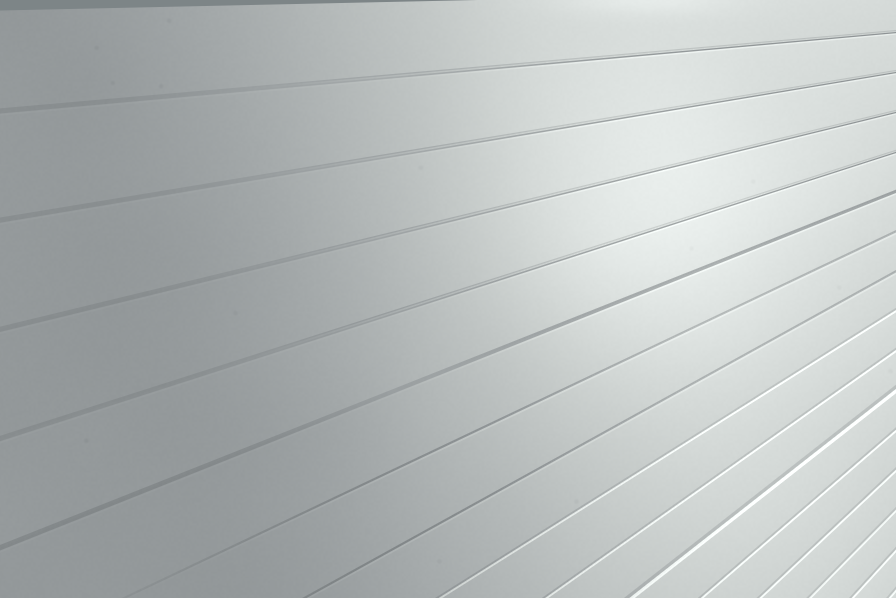
Give the GLSL for this texture, as a Shadertoy shader.

```glsl
const vec3 SHADE_TINT = vec3(0.0, 0.02, 0.027);
const vec3 LIGHT_TINT = vec3(0.0, 0.02, 0.012);
const vec3 TOP_EDGE = vec3(0.49, 0.52, 0.53);

float hash(vec2 p) {
    vec3 q = fract(vec3(p.xyx) * 0.1031);
    q += dot(q, q.yzx + 33.33);
    return fract((q.x + q.y) * q.z);
}

float valueNoise(vec2 p) {
    vec2 cell = floor(p), f = fract(p);
    f = f * f * (3.0 - 2.0 * f);
    float low = mix(hash(cell), hash(cell + vec2(1, 0)), f.x);
    float high = mix(hash(cell + vec2(0, 1)), hash(cell + vec2(1, 1)), f.x);
    return mix(low, high, f.y);
}

// Antialiased strip that keeps its weight when thinner than a pixel
float strip(float d, float halfWidth, float pixel) {
    float edge = clamp((halfWidth - abs(d)) / pixel + 0.5, 0.0, 1.0);
    return edge * min(1.0, 2.0 * halfWidth / pixel);
}

float glow(vec2 p, vec2 center, vec2 radius) {
    vec2 q = (p - center) / radius;
    return exp(-dot(q, q));
}

// Satin light falling from the right, p.y measured downwards
float sheen(vec2 p) {
    float across = p.x - 0.22 * (p.y - 0.35);
    float light = mix(0.575, 0.825, smoothstep(0.08, 0.8, across));
    light += 0.085 * glow(p, vec2(0.73, 0.36), vec2(0.2, 0.26));
    return light + 0.05 * glow(p, vec2(0.72, 0.0), vec2(0.1, 0.025));
}

// Recessed joint: a flat band on the left that parts into two strands
float groove(float d, float x, float solid, float pixel) {
    float size = mix(1.0, 0.6, x);
    float lit = smoothstep(0.4, 0.75, x);
    float parted = smoothstep(0.25, 0.5, x) * (1.0 - solid);
    float band = strip(d, 0.0043 * size, pixel);
    float upper = strip(d + 0.003 * size, 0.0013 * size, pixel);
    float lower = strip(d - 0.003 * size, 0.0017 * size, pixel);
    float lip = strip(d - 0.0066 * size, 0.0013, pixel);
    float tone = -band * mix(0.045, 0.03, parted);
    tone -= band * solid * (0.02 + 0.16 * lit);
    tone -= parted * (0.07 * upper + (0.06 + 0.2 * lit) * lower);
    return tone + lip * (0.012 + 0.05 * lit);
}

// Joint seen from above: a bright edge under a thin shadow
float ridge(float d, float halfWidth, float strength, float pixel) {
    float shadow = strip(d + 2.0 * halfWidth, halfWidth, pixel);
    return strength * (0.17 * strip(d, halfWidth, pixel) - 0.09 * shadow);
}

float joint(float index, float d, float x, float pixel) {
    if (index < 1.0) return 0.0;
    if (index < 5.5) return groove(d, x, step(4.5, index), pixel);
    float reveal = smoothstep(0.1, 0.6, x);
    if (index < 7.5) {
        float shade = strip(d, 0.0018, pixel) * mix(0.025, 0.16, reveal);
        return 0.05 * reveal * strip(d - 0.0035, 0.0014, pixel) - shade;
    }
    float wide = 1.0 - step(0.5, abs(index - 10.0));
    float strength = reveal * mix(0.8, 1.1, hash(vec2(index, 7.0)));
    return ridge(d, mix(0.0016, 0.0028, wide), strength, pixel);
}

// Sparse faint dust marks, one candidate in each cell
float dust(vec2 p) {
    vec2 cell = floor(p);
    vec2 center = 0.25 + 0.5 * vec2(hash(cell + 3.1), hash(cell + 8.7));
    float present = step(0.88, hash(cell + 15.0));
    return present * (1.0 - smoothstep(0.01, 0.055, length(fract(p) - center)));
}

void mainImage(out vec4 fragColor, in vec2 fragCoord) {
    vec2 p = fragCoord / iResolution.xy;
    p.y = 1.0 - p.y;
    float aspect = iResolution.x / iResolution.y;
    float pixel = 1.0 / iResolution.y;
    vec2 surface = vec2(p.x * aspect, p.y);

    // Joints fan out from right to left with even spacing in each column
    float first = mix(0.1855, 0.0527, p.x);
    float spacing = mix(0.1826, 0.0668, p.x);
    float along = 1.0 + (p.y - first) / spacing;
    float index = floor(along + 0.5);
    float slope = (0.1328 + 0.1158 * (index - 1.0)) / aspect;
    float d = (along - index) * spacing / sqrt(1.0 + slope * slope);

    // Panels with slight differences in tone and bend
    float panel = floor(along);
    float light = sheen(p);
    light += 0.012 * (hash(vec2(panel, 2.0)) - 0.5);
    light += 0.022 * (0.5 - fract(along)) * smoothstep(0.3, 0.8, p.x);
    light += 0.008 * (valueNoise(surface * 7.0) - 0.5);
    light += 0.008 * (valueNoise(surface * 260.0) - 0.5);
    light -= 0.025 * dust(surface * 9.0);
    light += joint(index, d, p.x, pixel);

    vec3 color = light + mix(SHADE_TINT, LIGHT_TINT, smoothstep(0.55, 0.85, light));

    // Dark sliver above the first panel
    float above = 0.0176 - 0.033 * p.x - p.y;
    color = mix(color, TOP_EDGE, clamp(above / pixel + 0.5, 0.0, 1.0));
    fragColor = vec4(clamp(color, 0.0, 1.0), 1.0);
}
```
